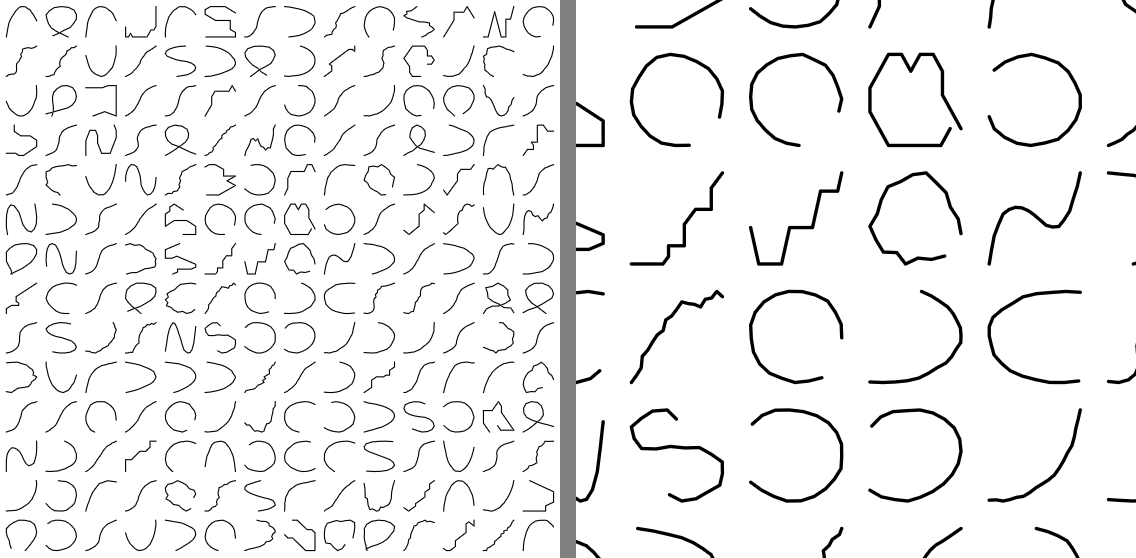
Left, the full canvas; right, a detail of the centre.
Give the GLSL for this pattern, as a Shadertoy shader.

```glsl
const float TAU = 6.2831853;
const float COUNT = 14.0;                     // glyphs across and down
const vec2  FIRST = vec2(0.0384, 0.0404);     // centre of the lower left glyph
const vec2  PITCH = vec2(0.0710, 0.07055);
const float GLYPH_SIZE = 0.0542;
const float LINE_WIDTH = 0.0020;
const vec3  PAPER = vec3(1.0);
const vec3  INK = vec3(0.0);
const int   STEPS = 18;                       // segments in one stroke
const float SLOPE_SHARE = 0.30;               // glyphs that are plain rising slopes
const float ANGULAR_SHARE = 0.13;             // glyphs snapped to eighth turns
const float ROUGH_SHARE = 0.14;               // glyphs with a shaky hand
const vec3  JITTER = vec3(0.16, 0.65, 1.1);   // calm, rough, angular

// Stroke families: start heading, total turn, cosine wave, sine wave
const int  FAMILIES = 12;
const vec4 SLOPE = vec4(0.80, 0.0, -0.50, 0.12);
const vec4 FAMILY[FAMILIES] = vec4[](
    vec4( 0.00,  2.9,  0.0,  0.0),            // right bow
    vec4( 0.45,  2.4,  0.0, -0.4),            // pointed bow
    vec4( 2.80,  3.5,  0.0,  0.0),            // left bow
    vec4( 1.30,  5.0,  0.0,  0.0),            // open ring
    vec4(-1.00,  4.6,  0.0,  0.0),            // curl
    vec4( 1.40,  0.0, -1.4,  0.0),            // double bend
    vec4(-1.30,  2.6,  0.0,  0.0),            // cup
    vec4(-0.30,  1.7,  0.0,  0.0),            // rising hook
    vec4( 1.40, -2.3,  0.0,  0.0),            // arch
    vec4( 0.30,  0.0,  1.2,  0.0),            // ripple
    vec4( 0.70,  4.6,  0.0, -0.8),            // loop
    vec4( 1.30, -1.3,  0.0,  0.2)             // shoulder
);

float hash(vec3 p) {
    p = fract(p * vec3(0.1031, 0.1030, 0.0973));
    p += dot(p, p.yzx + 33.33);
    return fract((p.x + p.y) * p.z);
}

float segmentDistance(vec2 p, vec2 a, vec2 b) {
    vec2 ab = b - a;
    float t = clamp(dot(p - a, ab) / max(dot(ab, ab), 1e-8), 0.0, 1.0);
    return length(p - a - ab * t);
}

// Distance to the stroke of one cell; p is 0..1 across the glyph box
float strokeDistance(vec2 p, vec2 cell) {
    vec4 family = SLOPE;
    if (hash(vec3(cell, 1.0)) > SLOPE_SHARE)
        family = FAMILY[int(hash(vec3(cell, 2.0)) * float(FAMILIES))];
    family.x += 0.5 * (hash(vec3(cell, 3.0)) - 0.5);
    family.y *= mix(0.85, 1.15, hash(vec3(cell, 4.0)));
    family.zw *= mix(0.4, 1.3, hash(vec3(cell, 5.0)));

    float style = hash(vec3(cell, 6.0));
    bool angular = style < ANGULAR_SHARE;
    bool rough = style > 1.0 - ROUGH_SHARE;
    float jitter = angular ? JITTER.z : rough ? JITTER.y : JITTER.x;

    // Walk along the heading and record the bounds
    vec2 path[STEPS + 1];
    vec2 lower = vec2(0.0), upper = vec2(0.0);
    path[0] = vec2(0.0);
    for (int i = 0; i < STEPS; i++) {
        float t = (float(i) + 0.5) / float(STEPS);
        float run = angular ? floor(float(i) * 0.5) : float(i);
        float heading = family.x + family.y * t
                      + family.z * cos(TAU * t) + family.w * sin(TAU * t);
        heading += jitter * 2.0 * (hash(vec3(cell, 20.0 + run)) - 0.5);
        if (angular) heading = round(heading * 8.0 / TAU) * TAU / 8.0;
        path[i + 1] = path[i] + vec2(cos(heading), sin(heading));
        lower = min(lower, path[i + 1]);
        upper = max(upper, path[i + 1]);
    }

    // Stretch the walk to fill the box
    vec2 fit = 1.0 / max(upper - lower, vec2(1e-3));
    float d = 1e3;
    for (int i = 0; i < STEPS; i++)
        d = min(d, segmentDistance(p, (path[i] - lower) * fit,
                                      (path[i + 1] - lower) * fit));
    return d;
}

void mainImage(out vec4 fragColor, in vec2 fragCoord) {
    vec2 uv = fragCoord / iResolution.x;
    vec2 cell = clamp(round((uv - FIRST) / PITCH), 0.0, COUNT - 1.0);
    vec2 p = (uv - FIRST - cell * PITCH) / GLYPH_SIZE + 0.5;

    float d = strokeDistance(p, cell + 7.0) * GLYPH_SIZE;
    float ink = clamp((0.5 * LINE_WIDTH - d) * iResolution.x + 0.5, 0.0, 1.0);
    fragColor = vec4(mix(PAPER, INK, ink), 1.0);
}
```
